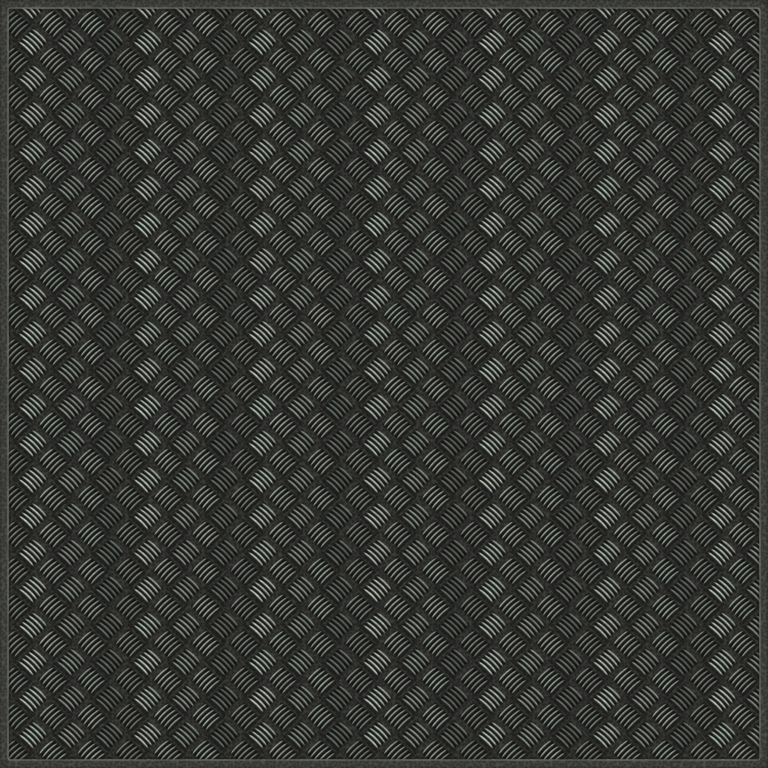
A three.js fragment shader for this texture:

```glsl
varying vec2 vUv;

const vec2 REPEATS = vec2(20.06, 21.06);   // weave periods across and up
const vec2 ANCHOR = vec2(0.4915, 0.6126);  // centre of one falling group
const float BARS = 5.0;
const float PITCH = 0.172;                 // bar spacing, in group cells
const float BAR_REACH = 0.46;              // half length of the middle bar
const float BULGE = 0.26;                  // bowing of the bars
const float RISING_SHIFT = 0.025;          // rightward offset of rising groups
const float WEAR = 0.08;                   // variation between groups
const float BAR_WEAR = 0.18;               // variation between bars
const float FRAME_WIDTH = 0.0105;
const float CORNER = 0.003;
const float RIM_WIDTH = 0.0011;
const float GRAIN_SCALE = 230.0;

const vec3 GROOVE = vec3(0.045, 0.046, 0.043);
const vec3 PLATE = vec3(0.195, 0.194, 0.184);
const vec3 STEEL = vec3(0.25, 0.253, 0.24);
const vec3 GLINT = vec3(0.73, 0.76, 0.71);
const vec3 FRAME = vec3(0.25, 0.252, 0.238);
const vec3 RIM = vec3(0.44, 0.46, 0.43);

const float TAU = 6.2831853;

vec2 hash2(vec2 p) {
  vec3 q = fract(p.xyx * vec3(0.1031, 0.1030, 0.0973));
  q += dot(q, q.yzx + 33.33);
  return fract((q.xx + q.yz) * q.zy);
}

// Distance to the nearest scattered point
float cellular(vec2 p) {
  vec2 base = floor(p);
  float nearest = 2.0;
  for (int y = -1; y <= 1; y++) {
    for (int x = -1; x <= 1; x++) {
      vec2 cell = base + vec2(float(x), float(y));
      nearest = min(nearest, distance(p, cell + hash2(cell)));
    }
  }
  return nearest;
}

float bell(float x, float width) {
  float k = x / width;
  return exp(-k * k);
}

float roundedBox(vec2 p, vec2 halfSize, float radius) {
  vec2 q = abs(p) - halfSize + radius;
  return length(max(q, 0.0)) + min(max(q.x, q.y), 0.0) - radius;
}

// Brightness cycles every three columns, separately for each bar direction
float columnLevel(float column, float rising) {
  float falling = 0.75 + 0.22 * cos(TAU * (column - 0.4) / 6.0);
  float climbing = 0.76 + 0.08 * cos(TAU * (column - 2.0) / 6.0);
  return mix(falling, climbing, rising);
}

vec3 treadPlate(vec2 uv, float grain) {
  // Diagonal checkerboard of bar groups
  vec2 q = (uv - ANCHOR) * REPEATS;
  vec2 diagonal = vec2(q.x + q.y, q.x - q.y);
  vec2 cell = floor(diagonal + 0.5);
  float column = cell.x + cell.y;
  float rising = mod(column, 2.0);
  vec2 local = diagonal - cell - RISING_SHIFT * rising;

  // Along the bars, and up through the stack
  float along = mix(local.y, local.x, rising);
  float stack = mix(local.x, -local.y, rising);
  float bowed = stack + BULGE * (along * along - 0.06);

  float lastBar = 0.5 * (BARS - 1.0);
  float bar = clamp(floor(bowed / PITCH + 0.5), -lastBar, lastBar);
  float across = bowed / PITCH - bar;
  float reach = BAR_REACH - 0.018 * abs(bar);
  float taper = sqrt(max(0.0, 1.0 - pow(abs(along) / reach, 2.0)));
  float ends = 1.0 - smoothstep(reach - 0.17, reach, abs(along));

  vec2 chance = hash2(cell + 71.0);
  float barChance = hash2(vec2(mod(column, 6.0) * 7.0 + 3.0, bar + 19.0)).x;
  float level = columnLevel(column, rising);
  level *= 1.0 + WEAR * (chance.x - 0.5);
  level *= 1.0 + BAR_WEAR * (barChance - 0.5);

  // Recess and shadow around the raised bars
  float recess = (1.0 - smoothstep(0.36, 0.47, abs(stack)))
               * (1.0 - smoothstep(0.30, 0.46, abs(along)));
  float shadow = smoothstep(-0.32, -0.48, stack);
  vec3 color = PLATE * (0.72 + 0.56 * grain);
  color = mix(color, GROOVE, 0.92 * recess);
  color *= 1.0 - 0.28 * shadow;

  // Rounded steel body with a narrow glint on its upper side
  float body = bell(across, 0.12 + 0.26 * taper) * ends;
  float glintWidth = mix(0.23, 0.19, rising) * (0.45 + 0.55 * taper);
  float glint = bell(across - 0.11, glintWidth) * ends;
  glint *= 0.86 + 0.14 * cos(4.0 * (along + 0.1));
  color = mix(color, STEEL * (0.5 + 0.5 * level), 0.68 * body);
  vec3 tint = GLINT + vec3(-0.03, 0.005, 0.0) * chance.y;
  return mix(color, tint * level, glint * (0.8 + 0.28 * grain));
}

void main() {
  float grain = cellular(vUv * GRAIN_SCALE);
  float edge = roundedBox(vUv - 0.5, vec2(0.5 - FRAME_WIDTH), CORNER);
  vec3 color = treadPlate(vUv, grain);

  // Grainy frame with a worn inner rim
  color *= 1.0 - 0.35 * smoothstep(-0.005, 0.0, edge);
  vec3 frame = FRAME * (0.75 + 0.5 * grain);
  frame *= 1.0 - 0.15 * smoothstep(FRAME_WIDTH - 0.003, FRAME_WIDTH, edge);
  color = mix(color, frame, smoothstep(-0.001, 0.001, edge));
  float scuff = 0.75 + 0.15 * sin(vUv.x * 47.0 + 2.0 * sin(vUv.y * 61.0));
  color = mix(color, RIM, bell(edge, RIM_WIDTH) * scuff);

  gl_FragColor = vec4(color, 1.0);
}
```
